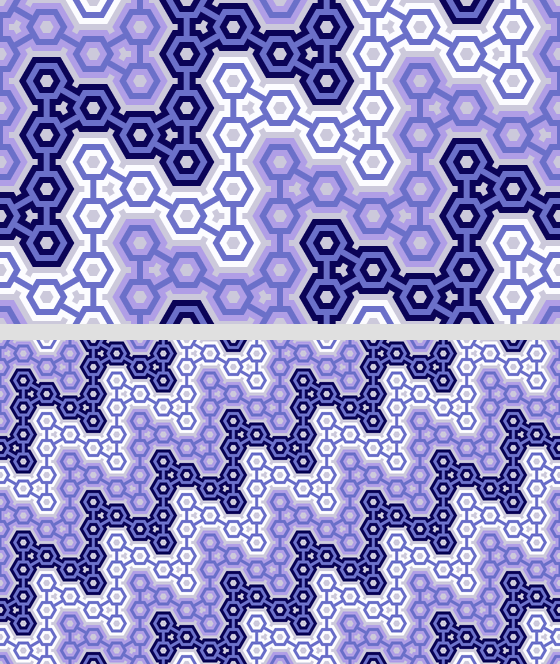
Top, the tile; bottom, the same tile 2 across and 2 down.
Give the GLSL for this pattern, as a WebGL 1 fragment shader.

```glsl
precision highp float;
// Interlocking chains of linked hexagonal rings in three colours on a wrapping triangular lattice.

uniform vec2 u_resolution;

const float HALF_STEPS = 12.0;           // lattice half-steps across and up the canvas
const float APOTHEM = 4.5;               // cell apothem, measured in stripe widths
const vec2 LATTICE = APOTHEM * vec2(1.7320508, 1.0);

const vec3 BLUE = vec3(0.42, 0.44, 0.79);
const vec3 GREY = vec3(0.80, 0.79, 0.86);
const vec3 LILAC = vec3(0.69, 0.62, 0.90);
const vec3 WHITE = vec3(0.99, 0.99, 1.0);
const vec3 NAVY = vec3(0.045, 0.015, 0.34);

// Lattice cells have integer coordinates with an even sum.
vec2 nearestCell(vec2 grid) {
  vec2 even = 2.0 * floor(grid * 0.5 + 0.5);
  vec2 odd = 2.0 * floor(grid * 0.5) + 1.0;
  float evenDist = length((grid - even) * LATTICE);
  float oddDist = length((grid - odd) * LATTICE);
  return evenDist < oddDist ? even : odd;
}

// Each column holds four cells of one chain, then one cell of each other chain.
float chainIndex(vec2 cell) {
  float rank = floor(mod(cell.y - 3.0 * cell.x + 0.5, HALF_STEPS) * 0.5);
  return floor(mod(cell.x - 1.0 + max(rank - 3.0, 0.0) + 0.5, 3.0));
}

vec3 chainColour(float chain) {
  return chain < 0.5 ? NAVY : (chain < 1.5 ? WHITE : LILAC);
}

// Signed lattice offset to the neighbour whose side of the cell faces p.
vec2 facingNeighbour(vec2 p) {
  vec2 best = vec2(0.0, 2.0);
  float reach = abs(p.y);
  for (int k = 0; k < 2; k++) {
    vec2 offset = vec2(1.0, 1.0 - 2.0 * float(k));
    float d = abs(dot(p, offset * LATTICE)) / (2.0 * APOTHEM);
    if (d > reach) {
      reach = d;
      best = offset;
    }
  }
  return dot(p, best * LATTICE) < 0.0 ? -best : best;
}

float coverage(float dist, float pixel) {
  return clamp(0.5 - dist / pixel, 0.0, 1.0);
}

vec3 drawCell(vec2 grid, float pixel) {
  vec2 cell = nearestCell(grid);
  vec2 p = (grid - cell) * LATTICE;
  vec2 neighbour = facingNeighbour(p);
  vec2 axis = normalize(neighbour * LATTICE);
  float along = dot(p, axis);                              // hexagonal radius
  float across = abs(p.x * axis.y - p.y * axis.x);         // offset from the link axis
  float chain = chainIndex(cell);
  bool linked = abs(chain - chainIndex(cell + neighbour)) < 0.5;

  // Grey core and grey border, opened where a link passes through.
  float core = along - 1.0;
  float border = APOTHEM - 0.5 - along;
  float ring = abs(along - 2.5) - 0.5;
  if (linked) {
    border = max(border, 1.5 - across);
    ring = min(ring, max(2.5 - along, across - 0.5));
  }

  vec3 colour = chainColour(chain);
  colour = mix(colour, GREY, coverage(min(core, border), pixel));
  return mix(colour, BLUE, coverage(ring, pixel));
}

void main() {
  vec2 uv = gl_FragCoord.xy / u_resolution;
  vec2 grid = HALF_STEPS * vec2(uv.x, 1.0 - uv.y);
  float pixel = HALF_STEPS * APOTHEM / u_resolution.y;
  gl_FragColor = vec4(drawCell(grid, pixel), 1.0);
}
```
